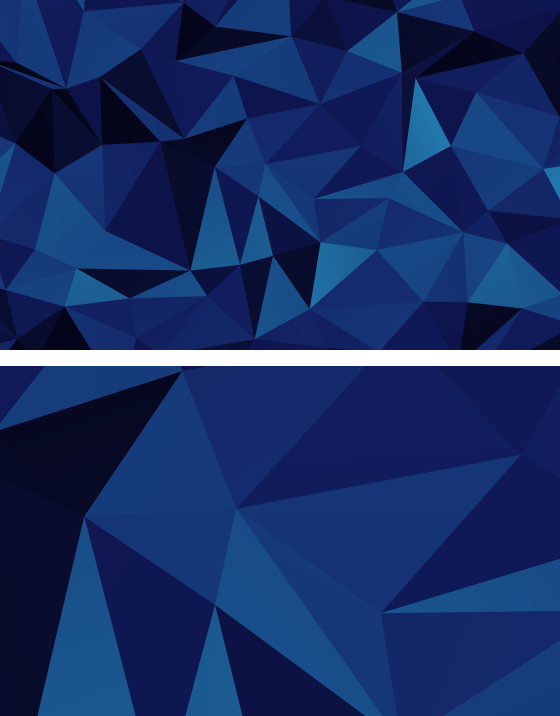
Top, the full canvas; bottom, a detail of the centre.
A Shadertoy shader for this background:

```glsl
// Low-poly mosaic of flat blue triangles with soft light and dark regions.

const float CELLS_PER_HEIGHT = 6.0;   // mesh density
const float JITTER = 0.45;            // vertex displacement, below 0.5 keeps the mesh valid
const float MESH_ANGLE = 0.42;        // rotation that hides the underlying grid
const float REGION_SCALE = 0.5;       // frequency of light and dark regions
const float REGION_SHARE = 0.42;      // region tone against single facet tone
const vec2 TONE_RANGE = vec2(0.21, 0.97);
const float FACET_SLOPE = 0.035;      // tone gradient inside a facet

const int STOPS = 9;
const vec3 PALETTE[STOPS] = vec3[](
    vec3(0.015, 0.020, 0.100), vec3(0.030, 0.040, 0.150), vec3(0.040, 0.060, 0.220),
    vec3(0.055, 0.080, 0.300), vec3(0.065, 0.100, 0.345), vec3(0.080, 0.170, 0.430),
    vec3(0.090, 0.280, 0.520), vec3(0.110, 0.380, 0.580), vec3(0.130, 0.470, 0.680));
const float STOP_AT[STOPS] = float[](0.0, 0.05, 0.16, 0.29, 0.47, 0.665, 0.845, 0.95, 1.0);

// Integer hash: three values in 0..1
vec3 hash3(ivec3 key) {
    uvec3 v = uvec3(key) * 1664525u + 1013904223u;
    v.x += v.y * v.z; v.y += v.z * v.x; v.z += v.x * v.y;
    v ^= v >> 16u;
    v.x += v.y * v.z; v.y += v.z * v.x; v.z += v.x * v.y;
    return vec3(v >> 8u) / 16777215.0;
}

float valueNoise(vec2 p) {
    ivec2 i = ivec2(floor(p));
    vec2 f = smoothstep(0.0, 1.0, fract(p));
    float a = hash3(ivec3(i, 7)).x;
    float b = hash3(ivec3(i + ivec2(1, 0), 7)).x;
    float c = hash3(ivec3(i + ivec2(0, 1), 7)).x;
    float d = hash3(ivec3(i + ivec2(1, 1), 7)).x;
    return mix(mix(a, b, f.x), mix(c, d, f.x), f.y);
}

vec3 paletteColor(float tone) {
    vec3 color = PALETTE[0];
    for (int i = 1; i < STOPS; i++) {
        float t = (tone - STOP_AT[i - 1]) / (STOP_AT[i] - STOP_AT[i - 1]);
        color = mix(color, PALETTE[i], clamp(t, 0.0, 1.0));
    }
    return color;
}

vec2 meshVertex(ivec2 id) {
    return vec2(id) + JITTER * (2.0 * hash3(ivec3(id, 1)).xy - 1.0);
}

float cross2(vec2 a, vec2 b) { return a.x * b.y - a.y * b.x; }

float signedArea(vec2 a, vec2 b, vec2 c) { return cross2(b - a, c - a); }

// Distance to the line a-b, positive on its left
float edgeDistance(vec2 p, vec2 a, vec2 b) {
    return cross2(b - a, p - a) / max(length(b - a), 1e-4);
}

// Facet colour premultiplied by its pixel coverage, coverage in alpha
vec4 facet(vec2 p, vec2 a, vec2 b, vec2 c, ivec3 key, float pixel) {
    float inside = min(edgeDistance(p, a, b), min(edgeDistance(p, b, c), edgeDistance(p, c, a)));
    float coverage = clamp(inside / pixel + 0.5, 0.0, 1.0);
    if (coverage <= 0.0) return vec4(0.0);

    vec2 center = (a + b + c) / 3.0;
    vec3 random = hash3(key);
    float tone = mix(random.x, valueNoise(center * REGION_SCALE), REGION_SHARE);
    tone = smoothstep(TONE_RANGE.x, TONE_RANGE.y, tone);
    tone += FACET_SLOPE * dot(p - center, 2.0 * random.yz - 1.0);
    return vec4(paletteColor(tone), 1.0) * coverage;
}

void mainImage(out vec4 fragColor, in vec2 fragCoord) {
    float pixel = CELLS_PER_HEIGHT / iResolution.y;
    float s = sin(MESH_ANGLE), c = cos(MESH_ANGLE);
    vec2 p = mat2(c, s, -s, c) * (fragCoord * pixel) + 20.0;
    ivec2 home = ivec2(floor(p));

    // Split each nearby quad along the diagonal that gives the fuller triangles
    vec4 sum = vec4(0.0);
    for (int y = -1; y <= 1; y++)
    for (int x = -1; x <= 1; x++) {
        ivec2 id = home + ivec2(x, y);
        vec2 v00 = meshVertex(id);
        vec2 v10 = meshVertex(id + ivec2(1, 0));
        vec2 v11 = meshVertex(id + ivec2(1, 1));
        vec2 v01 = meshVertex(id + ivec2(0, 1));
        float rising = min(signedArea(v00, v10, v11), signedArea(v00, v11, v01));
        float falling = min(signedArea(v00, v10, v01), signedArea(v10, v11, v01));
        bool useRising = rising > falling;
        sum += facet(p, v00, v10, useRising ? v11 : v01, ivec3(id, 2), pixel);
        sum += facet(p, useRising ? v00 : v10, v11, v01, ivec3(id, 3), pixel);
    }
    fragColor = vec4(sum.rgb / max(sum.a, 1e-4), 1.0);
}
```
